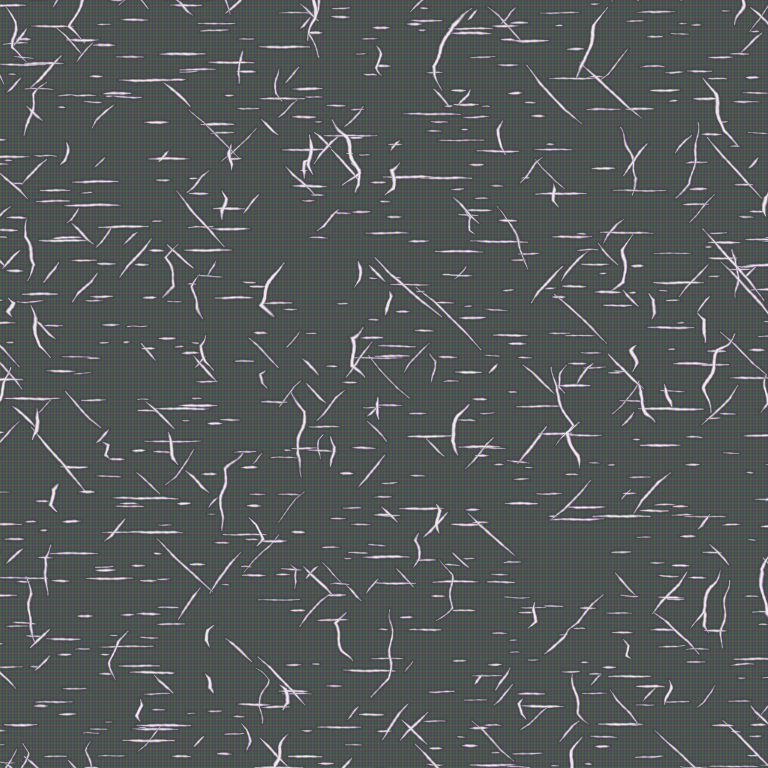
This pattern is drawn by a Shadertoy shader. Its source:

```glsl
#define WEAVE_THREADS 512.0
#define WEAVE_TINT 0.02
#define RIB_DEPTH 0.02
#define DASH_WIDTH 0.0013
#define BEND_WIDTH 0.0019
#define DIAGONAL_WIDTH 0.0013
#define EDGE_SOFTNESS 0.0015
#define EDGE_ROUGHNESS 0.0003
#define BEND_WOBBLE 0.0019
#define HALO_SIZE 0.0050
#define HALO_DEPTH 0.13

const float PI = 3.14159265;
const vec3 NEUTRAL = vec3(0.30, 0.325, 0.315);
const vec3 GREEN = vec3(0.29, 0.39, 0.315);
const vec3 PURPLE = vec3(0.315, 0.262, 0.335);
const vec3 CHALK = vec3(0.94, 0.92, 0.92);
// Green ink is slightly narrower, so stroke edges lean to purple
const vec3 INK_INSET = vec3(0.0, 0.00012, -0.00008);

vec4 hash4(vec2 cell, float seed) {
    vec4 q = fract(vec4(cell.xyx, seed) * vec4(0.1031, 0.1030, 0.0973, 0.1099));
    q += dot(q, q.wzxy + 33.33);
    return fract((q.xxyz + q.yzzw) * q.zywx);
}

vec2 heading(float angle) {
    return vec2(cos(angle), sin(angle));
}

// Distance to a segment whose half width runs from wa to wb
float taperedSegment(vec2 p, vec2 a, vec2 b, float wa, float wb) {
    vec2 ab = b - a;
    float h = clamp(dot(p - a, ab) / dot(ab, ab), 0.0, 1.0);
    return length(p - a - ab * h) - mix(wa, wb, h);
}

// One scattered layer of three-part strokes; bend turns the parts off the axis
float strokeLayer(vec2 p, float grid, float fill, float axis, float bend,
                  float reach, float width, float seed) {
    float d = 1.0;
    vec2 home = floor(p * grid);
    for (int j = -1; j <= 1; j++) {
        for (int i = -1; i <= 1; i++) {
            vec2 cell = home + vec2(i, j);
            vec4 size = hash4(cell + 7.0, seed);
            if (size.x > fill) continue;
            vec4 place = hash4(cell + 61.0, seed + 5.0);
            vec4 turn = hash4(cell + 113.0, seed + 9.0) - 0.5;
            float len = reach / grid * mix(0.22, 1.0, size.y * size.y);
            float w = width * mix(0.3, 1.15, sqrt(size.z));
            vec2 q = p - (cell + place.xy) / grid;
            vec2 mid = 0.45 * len * heading(axis + 0.5 * bend * turn.x);
            vec2 head = mid + 0.55 * len * heading(axis + bend * turn.y);
            vec2 tail = -mid - 0.55 * len * heading(axis + bend * turn.z);
            d = min(d, taperedSegment(q, -mid, mid, w, w));
            d = min(d, taperedSegment(q, mid, head, w, 0.1 * w));
            d = min(d, taperedSegment(q, -mid, tail, w, 0.1 * w));
        }
    }
    return d;
}

float strokeDistance(vec2 p) {
    vec2 wobble = vec2(sin(p.y * 140.0 + 5.0 * sin(p.x * 19.0)),
                       sin(p.x * 120.0 + 5.0 * sin(p.y * 23.0)));
    vec2 curved = p + BEND_WOBBLE * wobble;
    vec2 straight = p + 0.15 * BEND_WOBBLE * wobble;
    float dashes = strokeLayer(straight, 24.0, 0.60, 0.0, 0.07, 0.9, DASH_WIDTH, 1.0);
    float flecks = strokeLayer(straight, 32.0, 0.25, 0.0, 0.3, 0.6, 0.6 * DASH_WIDTH, 6.0);
    float bends = strokeLayer(curved, 14.0, 0.52, 0.5 * PI, 1.8, 0.95, BEND_WIDTH, 2.0);
    float falling = strokeLayer(straight, 16.0, 0.27, -0.25 * PI, 0.3, 1.0, DIAGONAL_WIDTH, 3.0);
    float rising = strokeLayer(straight, 19.0, 0.28, 0.27 * PI, 0.5, 0.7, DIAGONAL_WIDTH, 4.0);
    float rough = sin(p.x * 430.0 + 2.0 * sin(p.y * 210.0)) * sin(p.y * 390.0 + p.x * 170.0);
    float lines = min(min(dashes, flecks), min(falling, rising));
    return min(lines, bends) + EDGE_ROUGHNESS * rough;
}

// Fine two-way weave of green and purple knots, with a coarser rib
vec3 weave(vec2 p) {
    float sharp = smoothstep(0.4, 0.9, iResolution.y / WEAVE_THREADS);
    vec2 thread = sharp * cos(PI * (p * WEAVE_THREADS - 0.5));
    vec2 rib = sharp * cos(0.5 * PI * (p * WEAVE_THREADS - 0.5));
    float knot = 0.5 * (thread.x + thread.y);
    vec3 cloth = mix(NEUTRAL, knot > 0.0 ? GREEN : PURPLE, abs(knot));
    cloth += 0.5 * (thread.x - thread.y) * WEAVE_TINT * vec3(1.0, 0.0, -1.0);
    return cloth * (1.0 + RIB_DEPTH * (rib.x + rib.y));
}

void mainImage(out vec4 fragColor, in vec2 fragCoord) {
    vec2 p = fragCoord / iResolution.y;
    float soft = max(EDGE_SOFTNESS, 0.7 / iResolution.y);
    float d = strokeDistance(p);
    vec3 ink = 1.0 - smoothstep(vec3(-soft), vec3(soft), d + INK_INSET);

    // Dark rim around each stroke, then the stroke itself
    float halo = 1.0 - smoothstep(0.0, HALO_SIZE, d);
    vec3 color = weave(p) * (1.0 - HALO_DEPTH * halo);
    fragColor = vec4(mix(color, CHALK, ink), 1.0);
}
```
